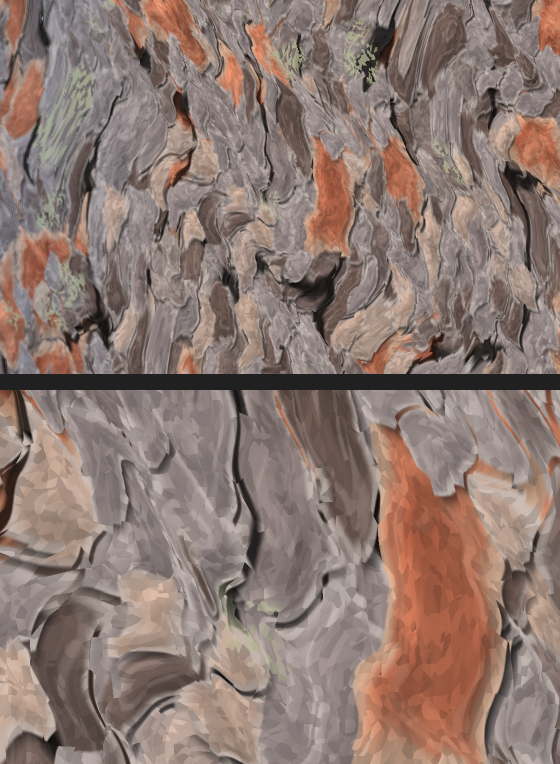
Top: the whole. Bottom: its middle third, enlarged.
Reproduce this texture procedurally as a Shadertoy shader.

```glsl
vec2 hash2(vec2 p) {
    vec3 q = fract(p.xyx * vec3(0.1031, 0.1030, 0.0973));
    q += dot(q, q.yzx + 33.33);
    return fract((q.xx + q.yz) * q.zy);
}

// Cellular noise: x = distance from the border, yz = random pair of the cell
vec3 cells(vec2 p) {
    vec2 base = floor(p), id = base;
    float nearest = 9.0, second = 9.0;
    for (int y = -1; y <= 1; y++)
    for (int x = -1; x <= 1; x++) {
        vec2 cell = base + vec2(x, y);
        float d = length(cell + hash2(cell) - p);
        if (d < nearest) { second = nearest; nearest = d; id = cell; }
        else second = min(second, d);
    }
    return vec3(second - nearest, hash2(id + 71.0));
}

// Layered sines that bend straight borders into ragged ones
vec2 crinkle(vec2 p) {
    float f = 6.0;
    for (int i = 0; i < 6; i++) {
        float k = float(i);
        p += vec2(0.24, 0.34) / f * sin(f * (p.yx * vec2(0.8, 1.1) + 0.5 * p) + vec2(1.7, 2.9) * k);
        f *= 1.83;
    }
    return p;
}

vec3 flakeTone(float r) {
    vec3 umber = vec3(0.37, 0.30, 0.275);
    vec3 slate = vec3(0.53, 0.485, 0.482);
    vec3 tan_ = vec3(0.66, 0.56, 0.50);
    vec3 tone = mix(umber, slate, smoothstep(0.08, 0.5, r));
    return mix(tone, tan_, smoothstep(0.78, 0.88, r));
}

vec3 bark(vec2 p) {
    vec2 q = crinkle(p + vec2(0.04 * p.y - 0.05 * exp(-5.0 * p.x), 0.0)) + 3.0;
    vec3 chip = cells(q * vec2(48.0, 25.0));
    q += (chip.yz - 0.5) * vec2(0.009, 0.022);

    vec3 grain = cells(q * vec2(135.0, 95.0));
    vec3 fibre = cells(q * vec2(62.0, 15.0));
    float mottle = 0.5 + 0.25 * (sin(41.0 * q.x + 5.0 * sin(13.0 * q.y)) + sin(29.0 * q.y + 4.0 * sin(23.0 * q.x)));
    float texture_ = 0.76 + 0.22 * grain.y + 0.14 * fibre.y + 0.12 * mottle;

    vec3 color = vec3(0.22, 0.16, 0.135);
    float aa = 1.0 / iResolution.y;

    // Flakes stacked from the deepest to the topmost
    for (int i = 0; i < 6; i++) {
        float k = float(i);
        bool rusty = i == 4;
        vec2 freq = vec2(7.0, 3.1) * (rusty ? 1.05 : 1.0 + 0.38 * k);
        float cover = i == 0 ? 1.0 : rusty ? 0.17 : 0.42;
        vec2 seed = vec2(17.3, 9.7) * k;

        vec3 flake = cells(q * freq + seed);
        vec3 above = cells((q + vec2(-0.006, 0.014)) * freq + seed);
        float d = flake.x / (2.0 * freq.x) - 0.0015;
        float dAbove = above.x / (2.0 * freq.x) - 0.0015;
        float mask = smoothstep(-aa, aa, d) * step(flake.y, cover);
        float shadow = smoothstep(-0.001, 0.009, dAbove) * step(above.y, cover);

        // Contour lines of peeling sheets follow the outline
        float sheet = smoothstep(0.55, 1.0, sin(330.0 * d + 5.0 * mottle + 9.0 * flake.z));
        float rim = 1.0 - smoothstep(0.001, 0.0065, d + 0.004 * (chip.y - 0.5));

        vec3 tone = flakeTone(flake.z);
        vec3 rimTone = vec3(0.73, 0.69, 0.67);
        vec3 rust = mix(vec3(0.52, 0.25, 0.17), vec3(0.72, 0.46, 0.35), 0.6 * mottle + 0.4 * flake.z);
        if (rusty || (i < 2 && flake.z > 0.72)) {
            tone = mix(rust, vec3(0.70, 0.56, 0.47), 1.0 - smoothstep(0.004, 0.018, d + 0.012 * (mottle - 0.5)));
            rimTone = vec3(0.76, 0.64, 0.56);
        }
        tone *= texture_ * (1.0 + clamp((d - dAbove) * 14.0, -0.16, 0.14));
        tone = mix(tone, rimTone * texture_, 0.2 * sheet);
        tone = mix(tone, rimTone * (0.8 + 0.3 * grain.y), 0.72 * rim);

        color *= 1.0 - 0.62 * shadow;
        color = mix(color, tone, mask);

        // Long upright crevices, partly bridged by the upper flakes
        if (i == 2) {
            float crevice = cells(q * vec2(4.6, 1.1) + 5.0).x;
            float width = 0.035 + 0.075 * mottle;
            color *= mix(0.27, 1.0, smoothstep(0.3 * width, width, crevice));
        }
    }

    // Sparse lichen crumbs
    vec3 colony = cells(q * vec2(9.0, 7.0) + 31.0);
    float crumb = smoothstep(0.15, 0.4, colony.x) * step(0.955 - 0.08 * step(p.x, 0.25), colony.y);
    crumb *= step(0.5, grain.z);
    return mix(color, vec3(0.70, 0.71, 0.57), 0.75 * crumb);
}

void mainImage(out vec4 fragColor, in vec2 fragCoord) {
    vec2 p = fragCoord / iResolution.y;
    float side = 1.0 - smoothstep(0.0, 0.5, p.x);

    // Four samples, spread wider on the receding left side
    float spread = 0.25 / iResolution.y + 0.0013 * side;
    vec3 color = vec3(0.0);
    for (int i = 0; i < 4; i++) {
        vec2 corner = vec2(i % 2, i / 2) * 2.0 - 1.0;
        color += 0.25 * bark(p + spread * corner);
    }
    color *= mix(vec3(1.03), vec3(0.93, 0.99, 1.07), side);
    fragColor = vec4(clamp(color, 0.0, 1.0), 1.0);
}
```
